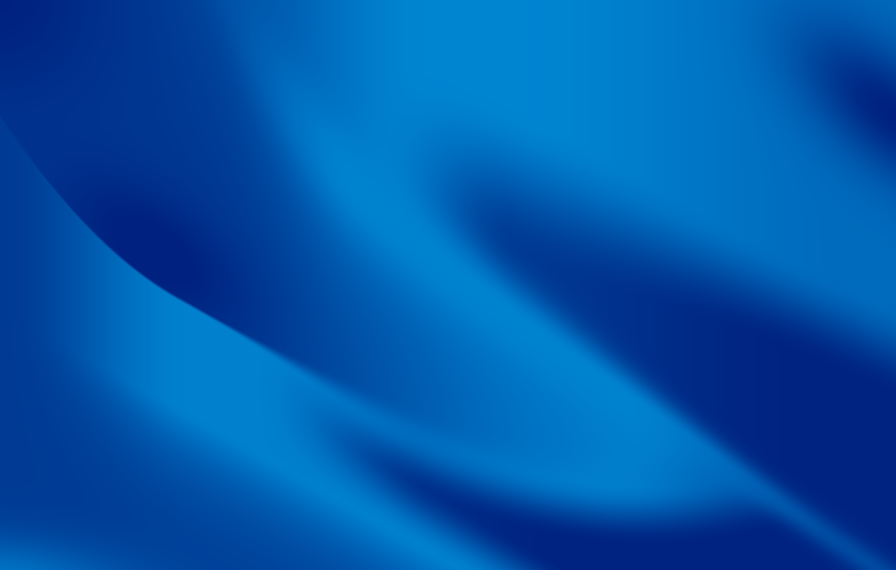
This background is drawn by a Shadertoy shader. Its source:

```glsl
// Draws soft blue satin folds sweeping diagonally down to the right.

#define SHADOW_BLUE vec3(0.0, 0.13, 0.50)
#define LIGHT_BLUE vec3(0.0, 0.52, 0.82)
#define CANVAS_SPAN vec2(1.567, 1.0)
#define BACKDROP 0.25
#define CREASE_BLUR 0.004

// Soft elliptical spot, rotated so its long axis follows "axis"
float spot(vec2 p, vec2 center, vec2 axis, vec2 radius) {
    vec2 u = normalize(axis), q = p - center;
    vec2 local = vec2(dot(q, u), dot(q, vec2(-u.y, u.x))) / radius;
    return exp(-dot(local, local));
}

// Bell-shaped highlight around a fold line
float glow(float d, float width) {
    return exp(-d * d / (width * width));
}

// Heights of the fold lines
float mainRidge(float x) {
    return 1.060 - 0.69 * x + 0.108 * exp(-7.0 * (x - 0.51));
}

float crease(float x) {
    float startBend = max(0.31 - x, 0.0), endBend = max(x - 0.70, 0.0);
    return 0.653 - 0.566 * x + 1.5 * startBend * startBend + 0.9 * endBend * endBend;
}

float valleyTop(float x) {
    float s = x - 0.816;
    return 0.165 - 0.4 * s + 0.62 * s * s;
}

float lowerRidge(float x) {
    return 0.469 - 0.58 * x;
}

// Light level along the main ridge, fading at both ends
float ridgeLight(float x) {
    return mix(0.45, 0.98, smoothstep(0.36, 0.62, x))
         - 0.58 * smoothstep(1.08, 1.5, x);
}

// Sheet right of the main ridge
float upperSheet(vec2 p) {
    float light = mix(0.45, 1.0, smoothstep(0.36, 0.75, p.x));
    light -= 0.26 * smoothstep(0.9, 1.5, p.x);
    float edge = p.y - (0.69 - 0.443 * (p.x - 0.878));
    float blur = mix(0.13, 0.08, smoothstep(0.9, 1.45, p.x));
    float shade = (1.0 - smoothstep(-blur, blur, edge)) * smoothstep(0.65, 0.9, p.x);
    light = mix(light, mix(0.22, 0.02, smoothstep(0.9, 1.4, p.x)), shade);
    return mix(light, 0.0, spot(p, vec2(1.56, 0.80), vec2(0.75, -0.66), vec2(0.20, 0.09)));
}

// Sheet between the crease and the main ridge
float middleSheet(vec2 p, float ridgeDist) {
    float light = mix(0.2, 0.9, smoothstep(0.15, 1.1, p.x - 0.5 * p.y));
    float falloff = exp(-abs(ridgeDist) / (0.12 + 0.15 * p.y));
    light = mix(light, ridgeLight(p.x), falloff);
    light -= 0.26 * spot(p, vec2(0.27, 0.56), vec2(0.8, -0.6), vec2(0.17, 0.085));
    return light - 0.2 * spot(p, vec2(0.0, 1.0), vec2(1.0, 0.0), vec2(0.16));
}

// Sheet below the crease, with its own soft ridge
float lowerSheet(vec2 p) {
    float d = p.y - lowerRidge(p.x);
    float band = d > 0.0 ? 1.0 : exp(0.2 - sqrt(d * d / 0.0081 + 0.04));
    float light = mix(BACKDROP, 0.95, band * smoothstep(0.0, 0.33, p.x));
    light -= 0.35 * smoothstep(1.05, 1.35, p.x);
    return light + 0.6 * spot(p, vec2(0.0, -0.02), vec2(1.0, -0.1), vec2(0.24, 0.075));
}

void mainImage(out vec4 fragColor, in vec2 fragCoord) {
    vec2 p = fragCoord / iResolution.xy * CANVAS_SPAN;
    float ridgeDist = p.y - mainRidge(p.x);
    float creaseDist = p.y - crease(p.x);

    // Join the sheets at the crease, which softens to the right
    float blur = CREASE_BLUR + 0.06 * smoothstep(0.35, 0.95, p.x);
    float light = mix(lowerSheet(p), middleSheet(p, ridgeDist),
                      smoothstep(-blur, blur, creaseDist));

    // Dark valley under the crease
    float valley = 1.0 - smoothstep(-0.06, 0.05, p.y - valleyTop(p.x));
    valley *= smoothstep(0.0, 0.11, p.y - lowerRidge(p.x));
    valley *= smoothstep(0.45, 0.75, p.x);
    light = mix(light, mix(0.2, 0.01, smoothstep(0.6, 1.0, p.x)), valley);

    // Main ridge and its highlight
    light = mix(light, upperSheet(p), smoothstep(-0.01, 0.01, ridgeDist));
    float ridgeWidth = mix(0.085, 0.03, smoothstep(0.6, 1.4, p.x));
    light = mix(light, ridgeLight(p.x), glow(ridgeDist, ridgeWidth));

    fragColor = vec4(mix(SHADOW_BLUE, LIGHT_BLUE, clamp(light, 0.0, 1.0)), 1.0);
}
```
